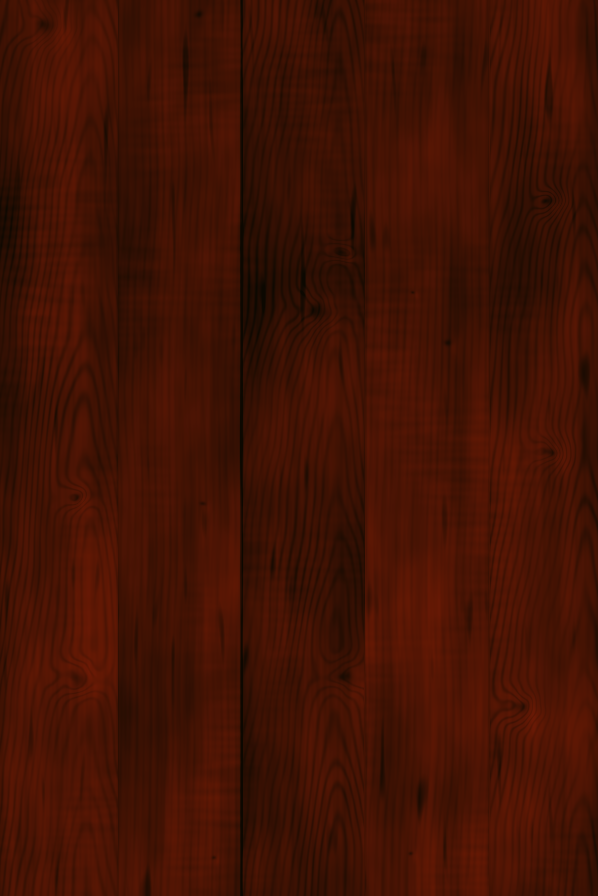
Write a Shadertoy shader that draws this texture.

```glsl
// Dark red stained wood: five upright planks with arched grain, knots and worn blotches.
#define PLANK_WIDTH 0.207
#define PLANK_SHIFT 0.010
#define RING_DENSITY 82.0
#define ARCH_DENSITY 11.0
#define RING_DEPTH 0.30
#define BLOTCH_DEPTH 0.40
#define FIBRE_DEPTH 0.13
#define SEAM_WIDTH 0.0035
#define KNOTS_PER_PLANK 3
#define DARK_STAIN vec3(0.125, 0.047, 0.008)
#define BRIGHT_STAIN vec3(0.430, 0.102, 0.019)

vec2 hash2(vec2 p) {
    vec3 q = fract(p.xyx * vec3(0.1031, 0.1030, 0.0973));
    q += dot(q, q.yzx + 33.33);
    return fract((q.xx + q.yz) * q.zy);
}

float cornerSlope(vec2 cell, vec2 offset) {
    float angle = 6.2832 * hash2(cell).x;
    return dot(vec2(cos(angle), sin(angle)), offset);
}

// Gradient noise, roughly -0.7 to 0.7
float noise(vec2 p) {
    vec2 i = floor(p), f = p - i;
    vec2 w = f * f * f * (f * (f * 6.0 - 15.0) + 10.0);
    vec2 e = vec2(1.0, 0.0);
    float low = mix(cornerSlope(i, f), cornerSlope(i + e, f - e), w.x);
    float high = mix(cornerSlope(i + e.yx, f - e.yx), cornerSlope(i + 1.0, f - 1.0), w.x);
    return mix(low, high, w.y);
}

float fbm(vec2 p) {
    float sum = 0.0, gain = 1.0;
    for (int i = 0; i < 4; i++) {
        sum += gain * noise(p);
        p = p * 2.03 + 17.1;
        gain *= 0.5;
    }
    return sum;
}

void mainImage(out vec4 fragColor, in vec2 fragCoord) {
    vec2 p = fragCoord / iResolution.x;           // canvas widths
    float height = iResolution.y / iResolution.x;
    float level = p.y / height;                   // 0 bottom, 1 top

    // Plank layout: even planks are arched, odd ones straight
    float across = (p.x + PLANK_SHIFT) / PLANK_WIDTH;
    float id = floor(across);
    float left = id * PLANK_WIDTH - PLANK_SHIFT;
    float arched = 1.0 - mod(id, 2.0);
    vec2 w = p + vec2(id * 3.7, id * 7.3) + 20.0; // own noise region per plank

    // Growth rings: stacked arches that run into near-vertical lines
    float heart = left + PLANK_WIDTH * mix(1.7, 0.77, arched);
    float side = p.x - heart + 0.012 * noise(w * vec2(1.0, 3.0));
    float rings = RING_DENSITY * sqrt(side * side + 0.0003);
    rings += p.y * ARCH_DENSITY * mix(0.15, 1.0, arched);
    rings += mix(0.9, 2.2, arched) * noise(w * vec2(5.0, 2.6));
    rings += mix(0.3, 0.9, arched) * noise(w * vec2(16.0, 8.0));

    // Knots bend the rings, with a dark core and a bright flare beside it
    float core = 0.0, flare = 0.0;
    for (int i = 0; i < KNOTS_PER_PLANK; i++) {
        vec2 h = hash2(vec2(id * 5.0 + 2.0, float(i) * 9.0 + 4.0));
        vec2 spot = vec2(left + PLANK_WIDTH * mix(0.2, 0.85, h.x),
                         height * (float(i) + h.y) / float(KNOTS_PER_PLANK));
        float radius = mix(0.012, 0.032, h.y) * mix(0.55, 1.0, arched);
        vec2 d = (p - spot) / radius * vec2(1.0, 1.3);
        d += 0.5 * vec2(noise(w * 30.0), noise(w * 30.0 + 9.0));
        rings += 3.5 * arched * exp(-dot(d, d) * 0.5);
        core += exp(-dot(d, d) * 5.0);
        vec2 f = (d - vec2(0.9, -0.8)) * vec2(2.2, 0.6);
        flare += exp(-dot(f, f));
    }
    float ringFade = 1.0 - smoothstep(0.3, 0.8, fwidth(rings));
    float ring = pow(0.5 + 0.5 * cos(6.2832 * rings), 2.5) * ringFade;
    float ringPatch = clamp(0.65 + 0.9 * noise(w * vec2(9.0, 3.0)), 0.15, 1.2);

    // Stain level: plank tone, dark belt, blotches and lengthwise streaks
    float plankTone[5] = float[5](0.54, 0.46, 0.41, 0.56, 0.53);
    float tone = plankTone[int(clamp(id, 0.0, 4.0))];
    float belt = (level - 0.67) / 0.12;
    tone += 0.07 - 0.15 * exp(-belt * belt) - 0.08 * level;
    tone += BLOTCH_DEPTH * fbm(w * vec2(5.0, 3.2));
    tone += 0.26 * noise(w * vec2(26.0, 1.3));

    // Fine fibres and faint crosswise figure
    tone += FIBRE_DEPTH * noise(w * vec2(150.0, 5.0));
    tone += 0.5 * FIBRE_DEPTH * noise(w * vec2(75.0, 14.0));
    float figure = smoothstep(-0.1, 0.4, noise(w * vec2(6.0, 4.0)));
    tone += 0.16 * figure * noise(w * vec2(9.0, 85.0));

    // Rings, knots and short mineral streaks
    tone -= RING_DEPTH * ring * ringPatch * mix(0.4, 1.0, arched);
    tone += 0.16 * flare - 0.4 * core;
    tone -= 0.45 * smoothstep(0.36, 0.6, noise(w * vec2(48.0, 6.5)));

    // Seams: one open joint, the rest hardly visible; dim outer edges
    float seamId = floor(across + 0.5);
    float seamDist = abs(across - seamId) * PLANK_WIDTH;
    float openJoint = 1.0 - step(0.5, abs(seamId - 2.0));
    float seamReach = SEAM_WIDTH * (1.0 + 0.6 * noise(vec2(seamId * 5.0, p.y * 6.0)));
    float seam = 1.0 - smoothstep(0.2 * seamReach, seamReach, seamDist);
    tone -= seam * mix(0.14, 0.6, openJoint);
    tone -= 0.16 * openJoint * exp(-seamDist / 0.012);
    tone -= 0.22 * exp(-min(p.x, 1.0 - p.x) / 0.018);

    vec3 color = mix(DARK_STAIN, BRIGHT_STAIN, clamp(tone, -0.25, 1.25));
    fragColor = vec4(max(color, 0.0), 1.0);
}
```
